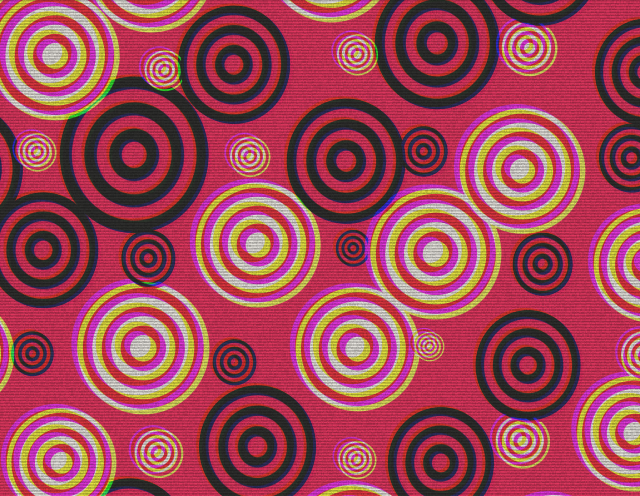
A WebGL 1 fragment shader for this pattern:

```glsl
precision highp float;
// Scattered ring targets with split colour channels under noisy scanlines.
uniform vec2 u_resolution;

const float PI = 3.14159265;
const float ROWS = 5.1; // grid cells per canvas height

float hash(vec2 p) {
  vec3 q = fract(p.xyx * vec3(0.1031, 0.1030, 0.0973));
  q += dot(q, q.yzx + 33.33);
  return fract((q.x + q.y) * q.z);
}

vec2 discCentre(vec2 cell) {
  vec2 jitter = vec2(hash(cell + 17.3), hash(cell + 61.7)) - 0.5;
  return cell + 0.5 + 0.34 * jitter;
}

// Large and small discs alternate like a checkerboard.
float discWeight(vec2 cell) {
  float isSmall = mod(cell.x + cell.y, 2.0);
  float h = hash(cell + 93.1);
  return mix(0.8 + 0.5 * h, 0.28 + 0.3 * h, isSmall);
}

// Each disc shares the gap to its neighbours in proportion to its weight.
float discRadius(vec2 cell, vec2 centre) {
  float weight = discWeight(cell);
  float radius = 0.8;
  for (int y = -1; y <= 1; y++) {
    for (int x = -1; x <= 1; x++) {
      if (x == 0 && y == 0) continue;
      vec2 other = cell + vec2(x, y);
      float gap = distance(centre, discCentre(other));
      radius = min(radius, gap * weight / (weight + discWeight(other)));
    }
  }
  return radius * 1.07;
}

// Paints the rings of one disc, with one distance per colour channel.
vec3 paintDisc(vec3 col, vec2 p, vec2 cell, float pixel) {
  vec2 centre = discCentre(cell);
  float radius = discRadius(cell, centre);
  bool isDark = fract(dot(cell, vec2(0.41, 0.77)) + 0.003) > 0.538;
  vec2 v = (p - centre) * (isDark ? vec2(1.0, 0.95) : vec2(1.0));
  vec2 split = vec2(0.03, -0.021);
  vec3 d = vec3(length(v), length(v - split), length(v + split)) / radius;

  float soft = 0.7 * pixel / radius;
  vec3 wave = isDark ? -sin(PI * 5.97 * d)
                     : sin(PI * max(7.0 * d - 0.4, 0.5));
  vec3 ring = smoothstep(-20.0 * soft, 20.0 * soft, wave);
  vec3 inside = 1.0 - smoothstep(1.0 - soft, 1.0 + soft, d);
  vec3 ink = isDark ? vec3(0.155, 0.155, 0.15) : vec3(0.75, 0.74, 0.72);
  vec3 filling = isDark ? col : vec3(0.74, 0.18, 0.21);
  return mix(col, mix(filling, ink, ring), inside);
}

void main() {
  vec2 uv = gl_FragCoord.xy / u_resolution.y;
  vec2 p = uv * ROWS;
  vec2 base = floor(p);

  vec3 col = vec3(0.73, 0.18, 0.31);
  for (int y = -1; y <= 1; y++) {
    for (int x = -1; x <= 1; x++) {
      col = paintDisc(col, p, base + vec2(x, y), ROWS / u_resolution.y);
    }
  }

  // Scanlines and fine grain
  float scan = sin(2.0 * PI * 170.0 * uv.y);
  float grain = hash(floor(uv * 396.0)) - 0.5;
  col *= 1.0 + 0.13 * scan + 0.16 * grain;
  gl_FragColor = vec4(col, 1.0);
}
```
